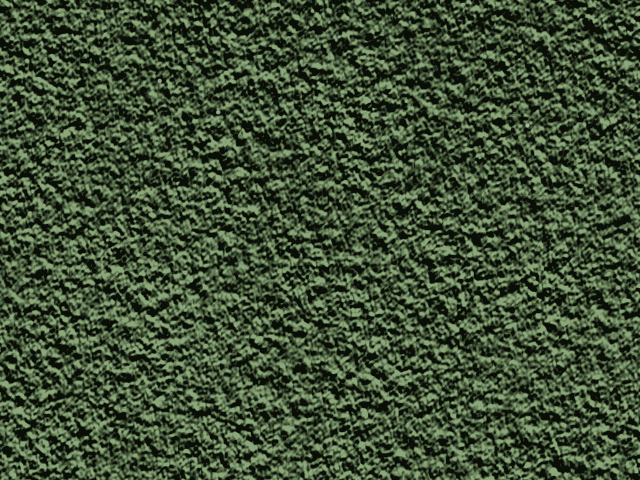
A Shadertoy shader for this texture:

```glsl
// Rough green stucco under raking light from above.
// A height field of warped cellular lumps and layered gradient noise is
// shaded by its slope toward the light, with dark pits and cast shadows.

const vec3 SHADOW_GREEN = vec3(0.035, 0.055, 0.025);
const vec3 MID_GREEN    = vec3(0.27, 0.345, 0.225);
const vec3 LIGHT_GREEN  = vec3(0.55, 0.66, 0.48);
const vec3 GRIT_COLOUR  = vec3(0.72, 0.78, 0.68);
const float TAU = 6.2832;

vec2 hash2(vec2 cell) {
    vec3 q = fract(cell.xyx * vec3(0.1031, 0.1030, 0.0973));
    q += dot(q, q.yzx + 33.33);
    return fract((q.xx + q.yz) * q.zy);
}

vec2 rotate(vec2 p, float angle) {
    float c = cos(angle), s = sin(angle);
    return vec2(c * p.x - s * p.y, s * p.x + c * p.y);
}

// Dot product of a random unit gradient with the offset from its corner
float cornerSlope(vec2 cell, vec2 offset) {
    float angle = TAU * hash2(cell).x;
    return dot(vec2(cos(angle), sin(angle)), offset);
}

float gradientNoise(vec2 p) {
    vec2 cell = floor(p), f = fract(p);
    vec2 u = f * f * f * (f * (f * 6.0 - 15.0) + 10.0);
    vec2 e = vec2(1.0, 0.0);
    float low  = mix(cornerSlope(cell, f), cornerSlope(cell + e.xy, f - e.xy), u.x);
    float high = mix(cornerSlope(cell + e.yx, f - e.yx), cornerSlope(cell + e.xx, f - e.xx), u.x);
    return mix(low, high, u.y);
}

// Distance to the nearest scattered point, one point per cell
float nearestPoint(vec2 p) {
    vec2 cell = floor(p), f = fract(p);
    float nearest = 4.0;
    for (int y = -1; y <= 1; y++) {
        for (int x = -1; x <= 1; x++) {
            vec2 neighbour = vec2(x, y);
            vec2 d = neighbour + hash2(cell + neighbour) - f;
            nearest = min(nearest, dot(d, d));
        }
    }
    return sqrt(nearest);
}

float layeredNoise(vec2 p, float gain) {
    float sum = 0.0, amplitude = 1.0;
    for (int i = 0; i < 3; i++) {
        sum += amplitude * gradientNoise(p);
        p = rotate(p, 0.9) * 2.1 + 17.3;
        amplitude *= gain;
    }
    return sum;
}

float stuccoHeight(vec2 p) {
    vec2 warp = vec2(gradientNoise(p * 70.0 + 5.2), gradientNoise(p * 70.0 + 91.7));
    vec2 q = rotate(p, 0.4);
    float lumps = nearestPoint(q * vec2(60.0, 50.0) + 0.7 * warp);
    return layeredNoise(q * vec2(31.0, 26.0), 0.75) - 0.9 * lumps;
}

// Lit slope, darkened in pits and behind lumps that stand toward the light
float rakingLight(vec2 p, vec2 toLight, float reach, float pitDepth) {
    float here = stuccoHeight(p);
    float slope = here - stuccoHeight(p + toLight * reach);
    float blocker = stuccoHeight(p + toLight * reach * 2.2) - here;
    float pit = pitDepth * (here + 0.4);
    return slope + pit - 0.5 * max(blocker - 0.45, 0.0);
}

// Sparse pale grains of grit
float gritMask(vec2 p, float density, float radius) {
    vec2 cell = floor(p);
    vec2 centre = 0.25 + 0.5 * hash2(cell + 40.0);
    float present = step(1.0 - density, hash2(cell + 7.0).x);
    return present * (1.0 - smoothstep(radius * 0.5, radius, length(fract(p) - centre)));
}

vec3 greenRamp(float tone) {
    vec3 lower = mix(SHADOW_GREEN, MID_GREEN, clamp(tone * 2.0, 0.0, 1.0));
    return mix(lower, LIGHT_GREEN, clamp(tone * 2.0 - 1.0, 0.0, 1.0));
}

void mainImage(out vec4 fragColor, in vec2 fragCoord) {
    vec2 p = fragCoord / iResolution.y;
    vec2 uv = fragCoord / iResolution.xy;

    // Relief, stronger in some broad patches than in others
    float relief = rakingLight(p, normalize(vec2(0.3, 0.95)), 0.007, 0.3);
    float roughness = 1.08 + 0.35 * gradientNoise(p * 6.0);
    float tone = 0.42 + relief * roughness;

    // Fine grain and uneven lighting, dimmer toward the top right
    tone += 0.2 * gradientNoise(rotate(p, 0.6) * 150.0);
    tone += 0.10 * gradientNoise(p * 4.0 + 3.0);
    tone += 0.05 - 0.13 * uv.y * uv.y * (0.7 + 0.5 * uv.x);

    // Soften the highlights
    tone -= 0.25 * max(tone - 0.7, 0.0);

    vec3 colour = greenRamp(tone);
    colour = mix(colour, GRIT_COLOUR, 0.8 * gritMask(p * 14.0, 0.02, 0.08));
    fragColor = vec4(colour, 1.0);
}
```
